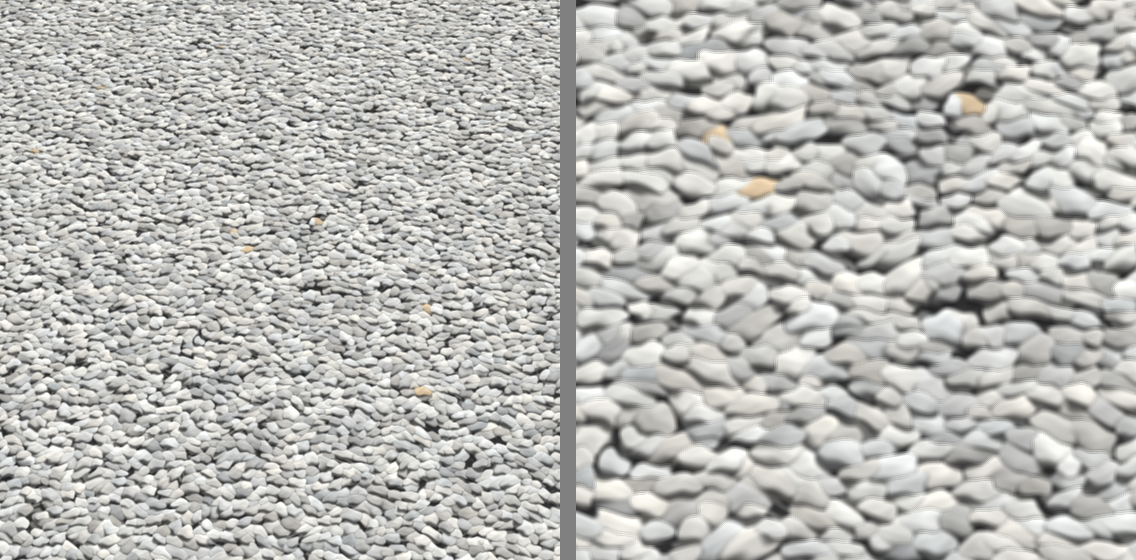
Left: the whole. Right: its middle third, enlarged.
Give the GLSL for this texture, as a WebGL 1 fragment shader.

```glsl
precision highp float;
// Pale grey gravel receding towards a far horizon, lit from above.
// Each cell of a warped perspective grid holds one tilted, domed chip; the
// highest dome wins, with creases at contacts and short shadows below edges.

uniform vec2 u_resolution;

const float HORIZON = 2.4;               // height of the vanishing line
const vec2 GRID = vec2(106.0, 318.0);    // stone density across and in depth
const vec2 STONE_RADII = vec2(0.92, 0.72);
const float JITTER = 0.88;
const float MAX_TILT = 1.1;
const vec2 TO_LIGHT = vec2(0.10, 0.36);  // shadow lookup, in cells
const float SHADOW_DEPTH = 0.56;
const float CREASE_DEPTH = 0.27;
const float SOFTNESS = 0.00115;          // sample spacing, in canvas units
const float OCHRE_SHARE = 0.002;

const vec3 GAP_COLOR = vec3(0.13, 0.13, 0.135);
const vec3 GAP_FILL = vec3(0.46, 0.46, 0.45);
const vec3 DULL_STONE = vec3(0.66, 0.66, 0.65);
const vec3 PALE_STONE = vec3(0.93, 0.93, 0.91);
const vec3 OCHRE_STONE = vec3(0.86, 0.77, 0.64);

vec4 hash4(vec2 cell) {
  vec4 p = fract(cell.xyxy * vec4(0.1031, 0.1030, 0.0973, 0.1099));
  p += dot(p, p.wzxy + 33.33);
  return fract((p.xxyz + p.yzzw) * p.zywx);
}

// Bends the grid: long waves break up the rows, short ones chip the outlines.
vec2 warp(vec2 p) {
  p += 0.30 * sin(p.yx * vec2(1.13, 0.91) + 1.7 * sin(p * vec2(0.37, 0.53)));
  return p + 0.07 * sin(p.yx * vec2(5.3, 6.1) + 2.0 * sin(p * 2.3));
}

// Heights of the two topmost stones; also the top one's cell and centre offset.
vec2 gravelHeights(vec2 p, out vec2 stoneCell, out vec2 offset) {
  vec2 base = floor(p);
  vec2 heights = vec2(0.0);
  stoneCell = base;
  offset = vec2(0.0);
  for (int j = -1; j <= 1; j++) {
    for (int i = -1; i <= 1; i++) {
      vec2 cell = base + vec2(float(i), float(j));
      vec4 rnd = hash4(cell);
      vec2 d = p - cell - 0.5 - (rnd.xy - 0.5) * JITTER;
      float tilt = (rnd.z * 2.0 - 1.0) * MAX_TILT;
      float c = cos(tilt);
      float s = sin(tilt);
      vec2 q = vec2(c * d.x + s * d.y, c * d.y - s * d.x);
      q /= STONE_RADII * mix(0.74, 1.14, rnd.w);
      float dome = (1.0 - dot(q, q)) * (0.55 + 0.7 * fract(rnd.w * 7.0 + rnd.x));
      if (dome > heights.x) {
        heights = vec2(dome, heights.x);
        stoneCell = cell;
        offset = d;
      } else {
        heights.y = max(heights.y, dome);
      }
    }
  }
  return heights;
}

// Broad, uneven patches from layered sines, roughly -1 to 1.
float patches(vec2 uv) {
  return 0.5 * sin(uv.x * 7.0 + 3.0 * sin(uv.y * 9.0 + 1.0))
       * sin(uv.y * 17.0 + 2.0 * sin(uv.x * 5.0))
       + 0.5 * sin(uv.x * 19.0 - uv.y * 23.0 + 2.0 * sin(uv.y * 31.0 + uv.x * 11.0));
}

vec3 gravel(vec2 uv) {
  float nearness = 1.0 / (HORIZON - uv.y);
  vec2 p = warp(vec2(uv.x - 0.5, 1.0) * GRID * nearness);

  vec2 cell, offset, unusedCell, unusedOffset;
  vec2 heights = gravelHeights(p, cell, offset);
  float blocker = gravelHeights(p + TO_LIGHT, unusedCell, unusedOffset).x;

  // Stone colour: mostly pale, a slight warm or cool cast, rarely ochre.
  vec4 rnd = hash4(cell + 41.7);
  vec3 color = mix(DULL_STONE, PALE_STONE, sqrt(rnd.x));
  color += (rnd.y - 0.5) * vec3(0.025, 0.0, -0.025);
  color = mix(color, OCHRE_STONE, step(1.0 - OCHRE_SHARE, rnd.z));

  // Lit upper faces and faint mottling.
  float mottle = sin(p.x * 5.0 + rnd.w * 40.0 + 2.0 * sin(p.y * 4.0)) * sin(p.y * 6.0 + rnd.y * 30.0);
  color *= 1.0 + 0.22 * offset.y + 0.06 * offset.x + 0.06 * mottle;

  // Creases where stones touch, then cast shadows.
  float crease = 1.0 - smoothstep(0.0, 0.24, heights.x - heights.y);
  color *= 1.0 - CREASE_DEPTH * crease * smoothstep(0.35, -0.35, offset.y);
  float shadow = smoothstep(0.08, 0.50, blocker - heights.x);
  color *= 1.0 - SHADOW_DEPTH * shadow;

  // Gaps: dark strokes over half-hidden deeper chips.
  float deepChips = sin(p.x * 3.7 + 2.0 * sin(p.y * 2.9)) * sin(p.y * 5.1 + 2.0 * sin(p.x * 2.3));
  vec3 gap = mix(GAP_COLOR, GAP_FILL, smoothstep(-0.1, 0.5, deepChips));
  color = mix(gap, color, smoothstep(-0.06, 0.22, heights.x));

  // Damp, slightly blue patches that grow stronger in the foreground.
  float damp = smoothstep(0.1, 0.9, patches(uv)) * mix(0.10, 0.02, uv.y);
  return color * (1.0 - damp * vec3(1.0, 0.98, 0.88));
}

void main() {
  // Nine nearby samples give the stones soft edges.
  vec2 uv = gl_FragCoord.xy / u_resolution;
  vec3 sum = vec3(0.0);
  for (int j = -1; j <= 1; j++) {
    for (int i = -1; i <= 1; i++) {
      sum += gravel(uv + vec2(float(i), float(j)) * SOFTNESS);
    }
  }
  gl_FragColor = vec4(clamp(sum / 9.0, 0.0, 1.0), 1.0);
}
```
